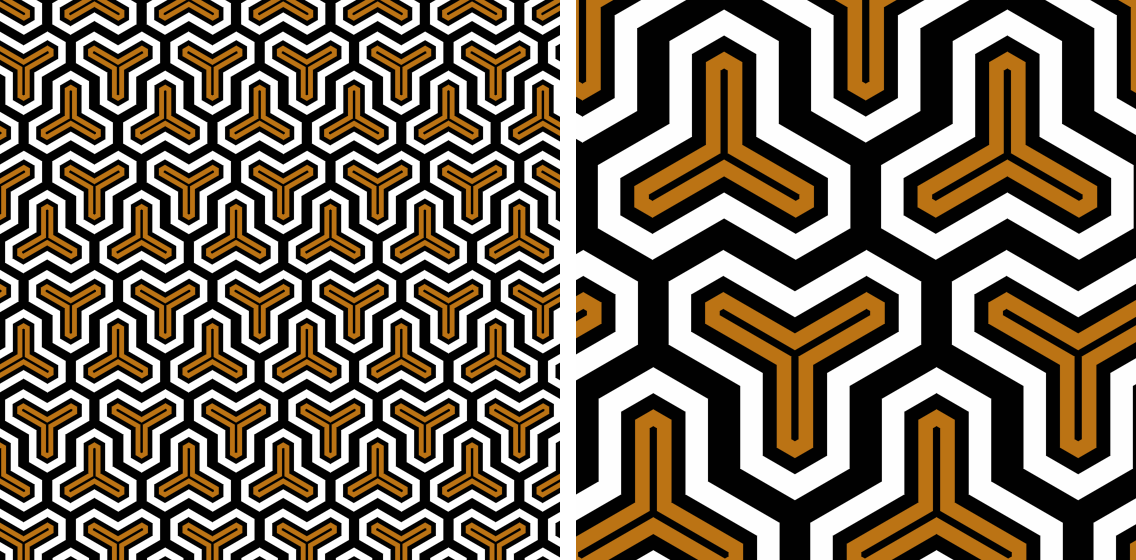
Left: the whole. Right: its middle third, enlarged.
This pattern is drawn by a WebGL 2 fragment shader. Its source:

```glsl
#version 300 es
precision highp float;
// Interlocking three-armed figures, upright and inverted, on a sheared lattice.
// One distance field per figure is cut at several depths to give the white
// border, black inset, ochre band and thin black centre line.

uniform vec2 u_resolution;
out vec4 outColor;

const vec3 BLACK = vec3(0.005);
const vec3 WHITE = vec3(0.995);
const vec3 OCHRE = vec3(0.735, 0.45, 0.08);

// Lattice, in canvas heights
const vec2 CELL = vec2(0.1686, 0.2129);
const float ROW_SHEAR = 0.25;                 // sideways step per row, in cells
const vec2 INVERTED_OFFSET = vec2(0.04215, -0.1185);

// Figure size and the depth of each layer below its outline
const float ARM_HALF_WIDTH = 0.03255;
const float ARM_REACH = 0.0868;
const float INSET_DEPTH = 0.0134;
const float BAND_DEPTH = 0.0217;
const float LINE_DEPTH = 0.0304;

// Position relative to the nearest lattice point
vec2 nearestCell(vec2 p) {
    float row = round(p.y / CELL.y);
    p -= vec2(row * ROW_SHEAR * CELL.x, row * CELL.y);
    p.x -= CELL.x * round(p.x / CELL.x);
    return p;
}

// Signed distance to three arms at 120 degrees with pointed ends, one arm up
float tripod(vec2 p) {
    const vec2 mirror = vec2(0.5, -0.8660254);
    p.x = abs(p.x);
    p -= 2.0 * max(dot(p, mirror), 0.0) * mirror;
    p.x = abs(p.x);
    float side = p.x - ARM_HALF_WIDTH;
    float tip = dot(p, vec2(0.5, 0.8660254)) - 0.8660254 * ARM_REACH;
    return max(side, tip);
}

// Smoothed coverage of the area deeper than the given depth
float inside(float dist, float depth, float blur) {
    return 1.0 - smoothstep(-blur, blur, dist + depth);
}

vec3 paintLayers(float dist, float blur) {
    vec3 color = mix(BLACK, WHITE, inside(dist, 0.0, blur));
    color = mix(color, BLACK, inside(dist, INSET_DEPTH, blur));
    color = mix(color, OCHRE, inside(dist, BAND_DEPTH, blur));
    return mix(color, BLACK, inside(dist, LINE_DEPTH, blur));
}

void main() {
    // The lattice starts at the upper left corner
    vec2 p = gl_FragCoord.xy / u_resolution.y - vec2(0.0, 1.0);
    float blur = 0.7 / u_resolution.y;

    float upright = tripod(nearestCell(p));
    float inverted = tripod(-nearestCell(p - INVERTED_OFFSET));

    outColor = vec4(paintLayers(min(upright, inverted), blur), 1.0);
}
```
